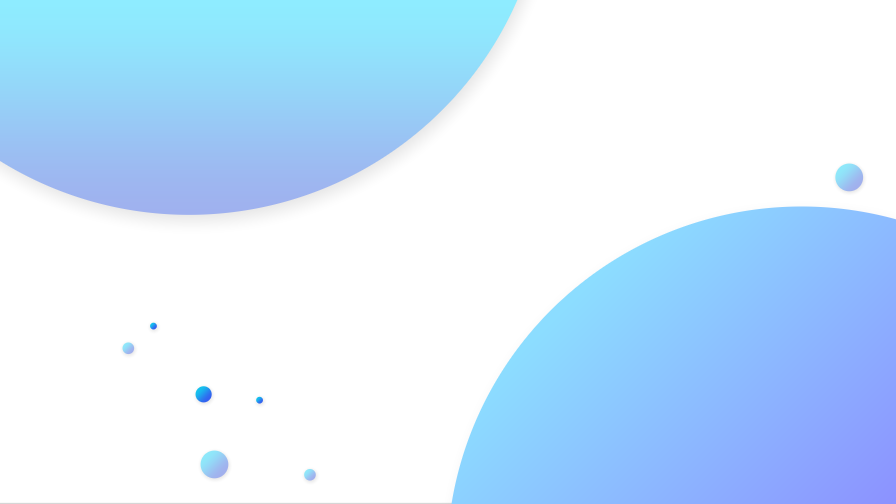
Reproduce this background procedurally as a WebGL 2 fragment shader.

```glsl
#version 300 es
precision highp float;

uniform vec2 u_resolution;
out vec4 outColor;

// Signed distance to a circle, negative inside
float circle(vec2 p, vec2 center, float radius) {
    return length(p - center) - radius;
}

// Antialiased coverage of a signed distance
float coverage(float d) {
    return clamp(0.5 - d * u_resolution.y, 0.0, 1.0);
}

// Filled disc over a soft shadow cast down and to the right
vec3 paintDisc(vec3 base, vec2 p, vec2 center, float radius, vec3 fill, float blur, float shade) {
    vec2 drop = blur * vec2(0.15, -0.3);
    float shadow = 1.0 - smoothstep(-blur, blur, circle(p, center + drop, radius));
    base *= 1.0 - shade * shadow;
    return mix(base, fill, coverage(circle(p, center, radius)));
}

void main() {
    vec2 p = gl_FragCoord.xy / u_resolution.y;
    vec3 color = vec3(1.0);

    // Thin grey rule along the bottom edge
    color = mix(color, vec3(0.84), coverage(p.y - 0.0023));

    // Large upper disc with a vertical gradient
    float fall = smoothstep(-0.08, 1.08, (1.0 - p.y) / 0.427);
    vec3 upperFill = mix(vec3(0.555, 0.93, 1.0), vec3(0.625, 0.69, 0.935), fall);
    color = paintDisc(color, p, vec2(0.375, 1.2847), 0.711, upperFill, 0.033, 0.12);

    // Large lower disc with a diagonal gradient
    float slant = clamp((p.x - p.y - 0.736) / 1.042, 0.0, 1.0);
    vec3 lowerFill = mix(vec3(0.55, 0.865, 1.0), vec3(0.55, 0.57, 1.0), slant);
    color = paintDisc(color, p, vec2(1.5903, -0.1134), 0.7037, lowerFill, 0.025, 0.05);

    // Scattered dots as center and radius: four pale, then three vivid
    vec3 dots[7] = vec3[7](
        vec3(1.685, 0.648, 0.0275), vec3(0.4255, 0.0785, 0.0275),
        vec3(0.2546, 0.309, 0.0115), vec3(0.615, 0.058, 0.0115),
        vec3(0.404, 0.2176, 0.016), vec3(0.3045, 0.353, 0.0067),
        vec3(0.515, 0.206, 0.0067));
    for (int i = 0; i < 7; i++) {
        vec3 dot3 = dots[i];
        vec2 local = (p - dot3.xy) / dot3.z;
        float t = smoothstep(-1.3, 1.3, local.x - local.y);
        vec3 pale = mix(vec3(0.56, 0.91, 0.98), vec3(0.63, 0.69, 0.93), t);
        vec3 vivid = mix(vec3(0.08, 0.76, 0.93), vec3(0.2, 0.38, 0.94), t);
        color = paintDisc(color, p, dot3.xy, dot3.z, i < 4 ? pale : vivid, 0.008, 0.12);
    }

    outColor = vec4(color, 1.0);
}
```
